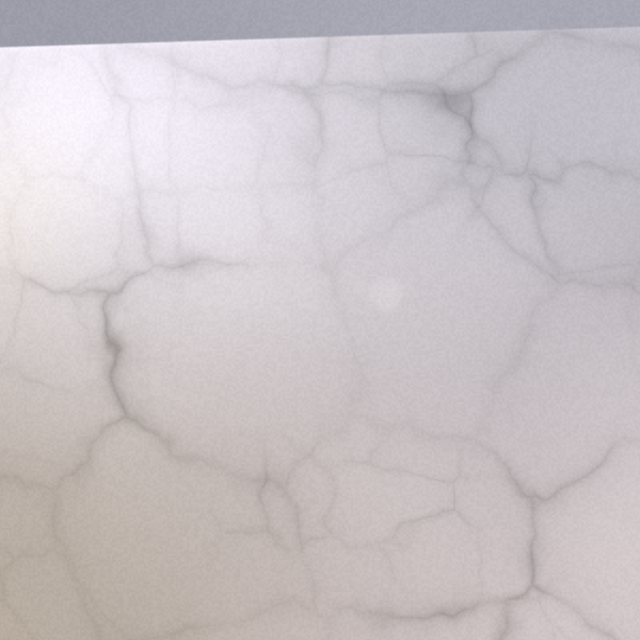
A Shadertoy shader for this texture:

```glsl
#define VEIN_SCALE 3.3
#define VEIN_DEPTH 0.27
#define BRANCH_DEPTH 0.10
#define WARP 0.075
#define JAG 0.022
#define GRAIN_SCALE 300.0
#define GRAIN_DEPTH 0.035
#define EDGE_LEFT 0.926
#define EDGE_RIGHT 0.958
#define EDGE_SOFT 0.0025

vec2 hash2(vec2 p) {
    vec3 q = fract(p.xyx * vec3(0.1031, 0.1030, 0.0973));
    q += dot(q, q.yzx + 33.33);
    return fract((q.xx + q.yz) * q.zy);
}

vec2 noise2(vec2 p) {
    vec2 cell = floor(p), f = fract(p);
    f = f * f * (3.0 - 2.0 * f);
    return mix(mix(hash2(cell), hash2(cell + vec2(1, 0)), f.x),
               mix(hash2(cell + vec2(0, 1)), hash2(cell + vec2(1, 1)), f.x), f.y);
}

// Gap between the two nearest cell centres: zero along cell borders
float cellBorder(vec2 p) {
    vec2 cell = floor(p);
    float nearest = 8.0, second = 8.0;
    for (int y = -1; y <= 1; y++)
    for (int x = -1; x <= 1; x++) {
        vec2 id = cell + vec2(x, y);
        float d = length(id + 0.15 + 0.7 * hash2(id) - p);
        second = min(second, max(nearest, d));
        nearest = min(nearest, d);
    }
    return second - nearest;
}

float glowAt(vec2 p, vec2 centre, float radius) {
    vec2 d = (p - centre) / radius;
    return exp(-dot(d, d));
}

// Soft light falling over the slab, cool above and warm below
vec3 slabColour(vec2 uv) {
    vec3 low = mix(vec3(0.71, 0.665, 0.61), vec3(0.80, 0.76, 0.765), smoothstep(-0.2, 0.9, uv.x));
    vec3 high = mix(vec3(0.87, 0.85, 0.88), vec3(0.755, 0.74, 0.775), smoothstep(0.3, 1.0, uv.x));
    vec3 colour = mix(low, high, smoothstep(0.0, 0.85, uv.y));
    colour += vec3(0.10, 0.10, 0.115) * glowAt(uv, vec2(0.13, 0.84), 0.30);
    colour += vec3(0.03, 0.025, -0.01) * glowAt(uv, vec2(-0.02, 0.68), 0.16);
    colour += 0.03 * glowAt(uv, vec2(1.0, 0.08), 0.2);
    return colour;
}

// Broken, wandering veins with cloudy halos
float veins(vec2 uv) {
    vec2 p = uv + WARP * (noise2(uv * 6.0) - 0.5);
    p += JAG * (noise2(uv * 22.0 + 5.0) - 0.5);
    p += 0.6 * JAG * (noise2(uv * 48.0 + 9.0) - 0.5);
    float border = cellBorder(p * VEIN_SCALE + vec2(2.4, 7.1));
    float branch = cellBorder(p * VEIN_SCALE * 2.1 + 13.0);
    vec2 patches = smoothstep(0.3, 0.8, noise2(uv * 4.5 + 3.0));
    float knots = 0.55 + 0.75 * noise2(uv * 17.0).x;

    float region = 0.25 + 0.7 * glowAt(uv, vec2(0.2, 0.35), 0.22)
                 + 0.75 * glowAt(uv, vec2(0.92, 0.75), 0.28)
                 + 0.5 * glowAt(uv, vec2(0.68, 0.12), 0.2);
    float line = 0.65 * exp(-border * 20.0) + 0.35 * exp(-border * 6.0);
    float twig = exp(-branch * 13.0) * patches.y;
    return region * knots * (VEIN_DEPTH * line * (0.3 + 0.7 * patches.x) + BRANCH_DEPTH * twig);
}

void mainImage(out vec4 fragColor, in vec2 fragCoord) {
    vec2 uv = fragCoord / iResolution.xy;

    // Marble face
    vec3 colour = slabColour(uv);
    colour += 0.028 * (noise2(uv * 5.0 + 21.0).x - 0.5);
    colour -= veins(uv) * vec3(0.98, 0.96, 1.0);
    float spot = length(uv - vec2(0.605, 0.537)) + 0.008 * noise2(uv * 40.0).x;
    colour += 0.03 * (1.0 - smoothstep(0.02, 0.038, spot));

    // Blue-grey wall behind the slanted top edge
    float above = uv.y - mix(EDGE_LEFT, EDGE_RIGHT, uv.x);
    vec3 wall = mix(vec3(0.61, 0.615, 0.66), vec3(0.66, 0.66, 0.71), smoothstep(0.0, 0.7, uv.x));
    colour += 0.05 * exp(-abs(above) * 220.0) * (1.0 - 0.6 * uv.x);
    colour = mix(colour, wall, smoothstep(-EDGE_SOFT, EDGE_SOFT, above));

    // Fine grain
    colour += GRAIN_DEPTH * (noise2(uv * GRAIN_SCALE).x - 0.5);
    fragColor = vec4(clamp(colour, 0.0, 1.0), 1.0);
}
```
